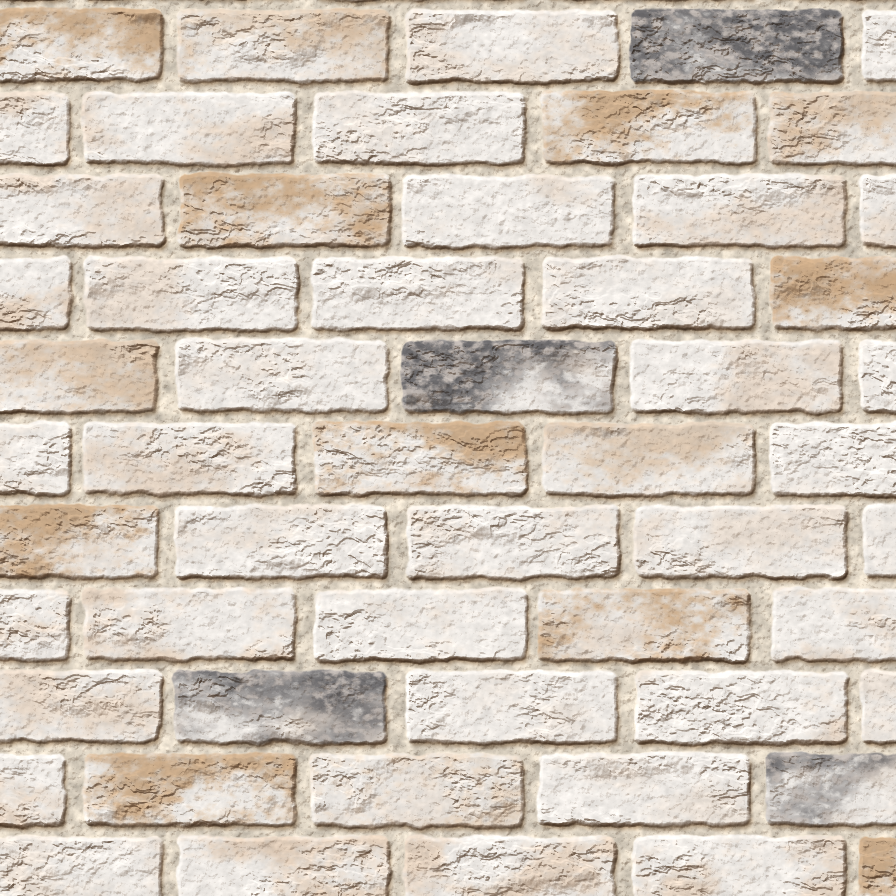
Reproduce this texture procedurally as a three.js fragment shader.

```glsl
// Whitewashed rough brick wall in running bond, with a few tan and charcoal bricks.
varying vec2 vUv;

float hash(vec2 p) {
  vec3 q = fract(p.xyx * 0.1031);
  q += dot(q, q.yzx + 33.33);
  return fract((q.x + q.y) * q.z);
}

float noise(vec2 p) {
  vec2 i = floor(p), f = fract(p);
  f = f * f * (3.0 - 2.0 * f);
  return mix(mix(hash(i), hash(i + vec2(1.0, 0.0)), f.x),
             mix(hash(i + vec2(0.0, 1.0)), hash(i + 1.0), f.x), f.y);
}

float fbm(vec2 p) {
  float sum = 0.0, amp = 0.5;
  for (int i = 0; i < 5; i++) {
    sum += amp * noise(p);
    p = mat2(1.6, 1.2, -1.2, 1.6) * p + 17.3;
    amp *= 0.5;
  }
  return sum;
}

// Signed distance to the brick of this cell; id is (column, row), q is local.
float brick(vec2 p, out vec2 id, out vec2 q) {
  float row = floor((0.996 - p.y) / 0.0923);
  float shift = mod(row, 2.0) < 0.5 ? 0.1875 : 0.085;
  id = vec2(floor((p.x - shift) / 0.2546), row);
  q = p - vec2(shift + (id.x + 0.5) * 0.2546, 0.996 - (row + 0.5) * 0.0923);
  q -= (vec2(hash(id + 31.0), hash(id + 57.0)) - 0.5) * vec2(0.007, 0.002);
  vec2 d = abs(q) - vec2(0.118, 0.040) + 0.008;
  float wobble = (fbm(p * 45.0) - 0.48) * 0.009;
  return length(max(d, 0.0)) + min(max(d.x, d.y), 0.0) - 0.008 + wobble;
}

// Surface height: sandy mortar, raised bricks with broken ledges, pocks and grain.
float relief(vec2 p) {
  vec2 id, q;
  float d = brick(p, id, q);
  vec2 s = p + id * 1.7;
  float crust = fbm(s * vec2(26.0, 54.0)) + 0.16 * (noise(s * vec2(120.0, 170.0)) - 0.5);
  float worn = smoothstep(0.3, 0.75, noise(s * vec2(13.0, 24.0) + 7.0));
  float ledges = smoothstep(0.37, 0.43, crust) + 0.8 * smoothstep(0.50, 0.56, crust);
  float pocks = smoothstep(0.33, 0.44, fbm(s * vec2(70.0, 100.0) + 41.0));
  float face = 0.005 + 0.0022 * (0.06 + worn) * ledges + 0.0017 * (0.2 + worn) * pocks
             + 0.0026 * fbm(s * 130.0) + 0.0005 * noise(s * 250.0);
  float mortar = 0.0034 * fbm(p * 140.0) + 0.0005 * noise(p * 250.0);
  return mix(face, mortar, smoothstep(-0.004, 0.002, d));
}

void main() {
  vec2 p = vUv, id, q, otherId, otherQ;
  vec2 toLight = vec2(-0.5, 0.866);
  float d = brick(p, id, q);
  vec2 s = p + id * 1.7;
  float speckle = fbm(s * vec2(90.0, 130.0) + 5.0) - 0.48;

  // Limewash with faint warm blotches
  float blotch = fbm(s * vec2(12.0, 20.0) + 3.0) + 0.3 * speckle;
  vec3 limewash = mix(vec3(0.935, 0.918, 0.898), vec3(0.85, 0.77, 0.69),
                      smoothstep(0.42, 0.75, blotch) * (0.2 + 0.7 * hash(id + 5.0)));

  // A lattice stride spreads the stained bricks evenly
  float tone = floor(mod(4.0 * id.x + id.y + 0.5, 13.0));
  float ochre = tone == 2.0 || tone == 9.0 ? 0.85 : (tone == 0.0 ? 0.45 : 0.0);
  float charcoal = tone == 8.0 ? 0.92 : 0.0;
  float stain = smoothstep(0.22, 0.74, fbm(s * vec2(12.0, 22.0) + 11.0)
                           + 0.6 * speckle + q.y * 4.0);
  float soot = smoothstep(0.20, 0.55, fbm(s * vec2(10.0, 18.0) + 23.0)
                          + 0.5 * speckle + q.y * 2.5);
  vec3 face = mix(limewash, vec3(0.74, 0.61, 0.47), ochre * stain);
  vec3 sootColor = mix(vec3(0.37, 0.365, 0.375), vec3(0.68, 0.65, 0.63),
                       smoothstep(-0.15, 0.22, speckle));
  face = mix(face, sootColor, charcoal * soot);
  face *= 1.0 + 0.16 * speckle + 0.05 * (noise(s * 256.0) - 0.5);

  // Sandy mortar, darkened where bricks cast shadows
  vec3 mortar = vec3(0.87, 0.83, 0.765) * (0.80 + 0.40 * fbm(p * 90.0));
  float caster = brick(p + toLight * 0.007, otherId, otherQ);
  float shadow = 1.0 - smoothstep(-0.005, 0.003, caster);
  mortar *= mix(vec3(1.0), vec3(0.74, 0.68, 0.61), shadow);
  mortar *= 0.95 + 0.10 * noise(p * 256.0);

  vec3 color = mix(face, mortar, smoothstep(-0.0015, 0.0015, d));

  // Raking light from the upper left
  float slope = (relief(p) - relief(p + toLight * 0.0021)) / 0.0021;
  color *= 1.0 + 0.08 * clamp(slope, 0.0, 1.0);
  float shade = 1.0 - exp(-1.1 * max(-slope - 0.06, 0.0));
  color *= mix(vec3(1.0), vec3(0.38, 0.30, 0.23), shade);

  gl_FragColor = vec4(clamp(color, 0.0, 1.0), 1.0);
}
```
